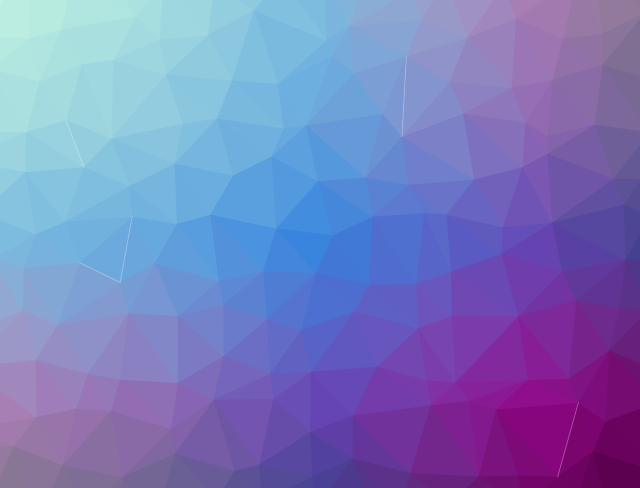
A WebGL 1 fragment shader for this background:

```glsl
precision highp float;

uniform vec2 u_resolution;

#define ROWS 10.0
#define JITTER 0.36
#define SEAM_SHARE 0.02
#define SEAM_WIDTH 0.016
#define SEAM_ALPHA 0.35
#define MINT vec3(0.75, 0.95, 0.88)
#define SKY vec3(0.56, 0.79, 0.87)
#define BLUE vec3(0.21, 0.51, 0.87)
#define VIOLET vec3(0.45, 0.31, 0.72)
#define MAGENTA vec3(0.57, 0.03, 0.53)
#define PLUM vec3(0.33, 0.0, 0.28)

float hash(vec2 p) {
    vec3 q = fract(vec3(p.xyx) * 0.1031);
    q += dot(q, q.yzx + 33.33);
    return fract((q.x + q.y) * q.z);
}

float cross2(vec2 a, vec2 b) {
    return a.x * b.y - a.y * b.x;
}

// One jittered mesh vertex per grid cell
vec2 meshVertex(vec2 cell) {
    vec2 offset = vec2(hash(cell + 17.0), hash(cell + 71.0)) * 2.0 - 1.0;
    return cell + 0.5 + JITTER * offset;
}

// Palette along one axis
vec3 ramp(float t) {
    vec3 color = mix(MINT, SKY, clamp(t / 0.25, 0.0, 1.0));
    color = mix(color, BLUE, clamp((t - 0.25) / 0.25, 0.0, 1.0));
    color = mix(color, VIOLET, clamp((t - 0.5) / 0.17, 0.0, 1.0));
    color = mix(color, MAGENTA, clamp((t - 0.67) / 0.17, 0.0, 1.0));
    return mix(color, PLUM, clamp((t - 0.84) / 0.16, 0.0, 1.0));
}

// Signed distance to the left side of an edge
float edgeSide(vec2 p, vec2 a, vec2 b) {
    return cross2(normalize(b - a), p - a);
}

// Flat facet colour in rgb, premultiplied by its coverage in a
vec4 facet(vec2 p, vec2 a, vec2 b, vec2 c, float pixel) {
    float inside = min(edgeSide(p, a, b), min(edgeSide(p, b, c), edgeSide(p, c, a)));
    float coverage = clamp(0.5 + inside / pixel, 0.0, 1.0);
    vec2 center = (a + b + c) / 3.0 / ROWS;
    center.x *= u_resolution.y / u_resolution.x;
    vec3 color = 0.5 * (ramp(center.x) + ramp(1.0 - center.y));
    return vec4(color, 1.0) * coverage;
}

// Delaunay test: true when the diagonal a-c suits the quad
bool usesDiagonalAC(vec2 a, vec2 b, vec2 c, vec2 d) {
    float sineSum = cross2(c - b, a - b) * dot(a - d, c - d)
                  + cross2(a - d, c - d) * dot(c - b, a - b);
    return sineSum >= 0.0;
}

float seam(vec2 p, vec2 a, vec2 b, float pixel) {
    vec2 ab = b - a;
    float along = clamp(dot(p - a, ab) / dot(ab, ab), 0.0, 1.0);
    float dist = length(p - a - ab * along);
    return clamp(0.5 + (0.5 * SEAM_WIDTH - dist) / pixel, 0.0, 1.0);
}

void main() {
    vec2 p = gl_FragCoord.xy / u_resolution.y * ROWS;
    float pixel = ROWS / u_resolution.y;
    vec4 facets = vec4(0.0);
    float seams = 0.0;

    // Quads that can reach this point, each split into two facets
    for (int j = -1; j <= 0; j++) {
        for (int i = -1; i <= 0; i++) {
            vec2 cell = floor(p) + vec2(float(i), float(j));
            vec2 a = meshVertex(cell);
            vec2 b = meshVertex(cell + vec2(1.0, 0.0));
            vec2 c = meshVertex(cell + vec2(1.0, 1.0));
            vec2 d = meshVertex(cell + vec2(0.0, 1.0));
            if (usesDiagonalAC(a, b, c, d)) {
                facets += facet(p, a, b, c, pixel) + facet(p, a, c, d, pixel);
            } else {
                facets += facet(p, a, b, d, pixel) + facet(p, b, c, d, pixel);
            }

            // Rare pale seams along the quad edges
            float pick = hash(cell + 131.0);
            if (pick < SEAM_SHARE) seams = max(seams, seam(p, a, b, pixel));
            if (pick > 1.0 - SEAM_SHARE) seams = max(seams, seam(p, a, d, pixel));
        }
    }

    vec3 color = facets.rgb / max(facets.a, 0.001);
    gl_FragColor = vec4(mix(color, vec3(1.0), seams * SEAM_ALPHA), 1.0);
}
```
